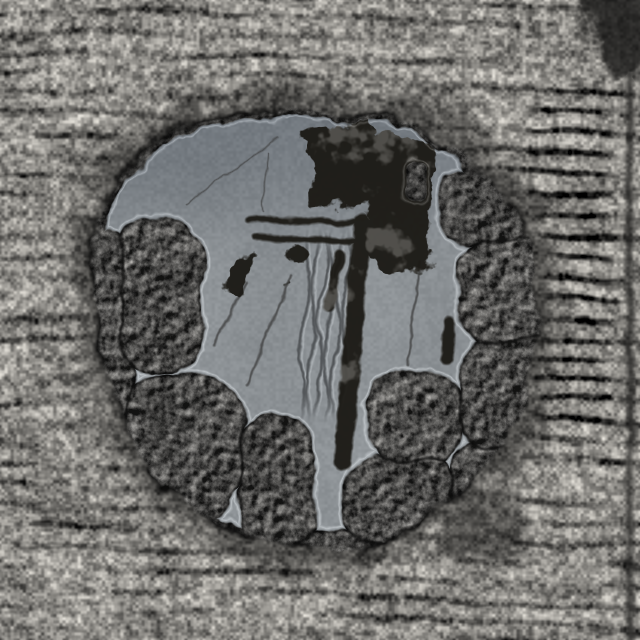
Give the GLSL for this texture, as a WebGL 1 fragment shader.

```glsl
precision highp float;
uniform vec2 u_resolution;
#define HOLE_CENTER vec2(0.5, 0.48)
#define HOLE_RADIUS 0.337
#define GROOVE_ROWS 31.0
#define GRAIN_SCALE 210.0
#define ROCK_BUMPS 85.0
#define WIRE_COUNT 6
#define DARK_TINT vec3(0.105, 0.098, 0.08)

float nearestRock = 9.0, secondRock = 9.0;

float hash(vec2 p) {
  return fract(sin(dot(p, vec2(127.1, 311.7))) * 43758.5);
}
float noise(vec2 p) {
  vec2 i = floor(p), f = fract(p);
  f = f * f * (3.0 - 2.0 * f);
  return mix(mix(hash(i), hash(i + vec2(1, 0)), f.x),
             mix(hash(i + vec2(0, 1)), hash(i + 1.0), f.x), f.y);
}
// Fractal noise centred on zero
float fbm(vec2 p) {
  float sum = 0.0, amp = 0.53;
  for (int i = 0; i < 4; i++) {
    sum += amp * (noise(p) - 0.5);
    p = mat2(1.6, 1.2, -1.2, 1.6) * p + 7.3;
    amp *= 0.5;
  }
  return sum;
}
float box(vec2 p, vec4 b, float r) {
  vec2 q = abs(p - b.xy) - b.zw + r;
  return length(max(q, 0.0)) + min(max(q.x, q.y), 0.0) - r;
}
float stroke(vec2 p, vec4 s, float w) {
  vec2 ab = s.zw - s.xy, d = p - s.xy;
  return length(d - ab * clamp(dot(d, ab) / dot(ab, ab), 0.0, 1.0)) - w;
}
float fill(float d, float soft) {
  return 1.0 - smoothstep(-soft, soft, d);
}
float holeDistance(vec2 p) {
  vec2 d = p - HOLE_CENTER, dir = d / max(length(d), 0.001);
  float upLeft = max(dot(dir, vec2(-0.74, 0.67)), 0.0);
  float upRight = max(dot(dir, vec2(0.707)), 0.0);
  return length(d) - HOLE_RADIUS - 0.058 * pow(upLeft, 6.0) - 0.022 * pow(upRight, 6.0);
}
void rock(vec2 p, float x, float y, float w, float h) {
  float d = box(p, vec4(x, y, w, h), 0.8 * min(w, h));
  secondRock = min(secondRock, max(d, nearestRock));
  nearestRock = min(nearestRock, d);
}
void layRocks(vec2 p) {
  rock(p, 0.247, 0.538, 0.071, 0.122); rock(p, 0.15, 0.46, 0.06, 0.18);
  rock(p, 0.28, 0.3, 0.105, 0.115); rock(p, 0.435, 0.225, 0.058, 0.128);
  rock(p, 0.65, 0.345, 0.075, 0.073); rock(p, 0.625, 0.215, 0.092, 0.08);
  rock(p, 0.79, 0.385, 0.075, 0.095); rock(p, 0.785, 0.545, 0.07, 0.085);
  rock(p, 0.77, 0.68, 0.08, 0.06); rock(p, 0.652, 0.712, 0.018, 0.031);
  rock(p, 0.5, 0.14, 0.13, 0.033); rock(p, 0.77, 0.25, 0.065, 0.06);
}
vec3 concrete(vec2 p, float hole) {
  float grain = 0.5 * (noise(p * GRAIN_SCALE) + noise(p * GRAIN_SCALE * 0.5 + 9.0)) - 0.5;
  float tone = 0.58 + 0.6 * grain + 0.28 * fbm(p * vec2(12, 28));
  // Broken grooves, deeper at the right
  float row = (p.y + 0.035 * p.x * p.x + 0.026 * fbm(p * vec2(7, 13))) * GROOVE_ROWS;
  float line = abs(fract(row) - 0.5);
  float gap = noise(vec2(p.x * 9.0, floor(row) * 5.7)) + 0.35 * (noise(p * 75.0) - 0.5);
  float side = fill(box(p, vec4(0.89, 0.55, 0.06, 0.3), 0.02), 0.04);
  tone -= (0.22 + 0.22 * side) * smoothstep(0.3, 0.75, gap + 0.35 * side) * smoothstep(0.24, 0.03, line);
  tone -= 0.12 * smoothstep(0.45, 0.15, line) * noise(p * vec2(20, 60));
  // Damp rim, slab joint and corner
  float ragged = fbm(p * 28.0);
  float damp = smoothstep(0.065, 0.0, hole + 0.06 * ragged);
  damp = max(damp, fill(box(p, vec4(0.75, 0.19, 0.07, 0.055), 0.04) + 0.06 * ragged, 0.02));
  tone = mix(tone, 0.25 + 0.3 * grain, 0.8 * damp);
  float corner = length(p - vec2(1.0, 0.97)) - 0.085 + 0.07 * ragged;
  float joint = abs(p.x - 0.984 - 0.012 * ragged) - 0.006;
  tone = mix(tone, 0.17 + 0.12 * grain, max(fill(corner, 0.012), 0.75 * fill(joint, 0.006)));
  return tone * vec3(1.015, 1.0, 0.965);
}
vec3 wetStone(vec2 p) {
  vec2 q = p * ROCK_BUMPS;
  float tone = 0.29 + 0.65 * (fbm(q) - fbm(q + vec2(-0.45, 0.55)));
  tone += 0.16 * (fbm(p * 16.0) + noise(p * GRAIN_SCALE) - 0.5);
  tone *= 1.0 - 0.65 * smoothstep(0.011, 0.0, secondRock - nearestRock);
  return max(tone, 0.07) * vec3(1.0, 0.99, 0.97);
}
vec3 water(vec2 p) {
  vec2 w = p + 0.012 * vec2(fbm(p * 32.0), fbm(p * 32.0 + 40.0));
  vec3 col = mix(vec3(0.55, 0.57, 0.585), vec3(0.45, 0.475, 0.5), smoothstep(0.55, 0.82, p.y));
  col += 0.07 * fbm(p * 7.0) + 0.05 * (noise(p * GRAIN_SCALE) - 0.5);
  // Rippled wires
  float span = fill(abs(p.y - 0.49) - 0.13, 0.03);
  for (int i = 0; i < WIRE_COUNT; i++) {
    float k = float(i);
    float x = w.x - 0.454 - 0.0125 * k - 0.045 * p.y - 0.005 * sin(p.y * 38.0 + k * 2.1);
    col = mix(col, vec3(0.23, 0.24, 0.25), 0.7 * span * fill(abs(x) - 0.0022, 0.002));
    col += 0.12 * span * fill(abs(x - 0.005) - 0.001, 0.002);
  }
  // Thin twigs
  float d = stroke(w, vec4(0.435, 0.785, 0.29, 0.68), 0.001);
  d = min(d, stroke(w, vec4(0.42, 0.76, 0.41, 0.67), 0.001));
  d = min(d, stroke(w, vec4(0.385, 0.56, 0.335, 0.463), 0.002));
  d = min(d, stroke(w, vec4(0.455, 0.57, 0.385, 0.4), 0.002));
  d = min(d, stroke(w, vec4(0.655, 0.59, 0.637, 0.43), 0.002));
  col = mix(col, vec3(0.24), 0.75 * fill(d, 0.002));
  // Canopy, trunk, branches and hanging leaves
  float leafy = 0.055 * fbm(p * 38.0);
  d = min(box(p, vec4(0.535, 0.74, 0.052, 0.062), 0.015), box(p, vec4(0.62, 0.685, 0.052, 0.105), 0.03));
  d = min(d, stroke(p, vec4(0.392, 0.6, 0.372, 0.55), 0.01));
  d = min(d, stroke(p, vec4(0.462, 0.6, 0.452, 0.56), 0.01)) + leafy;
  d = min(d, stroke(w, vec4(0.567, 0.65, 0.535, 0.28), 0.014));
  d = min(d, stroke(w, vec4(0.53, 0.6, 0.515, 0.52), 0.009));
  d = min(d, stroke(w, vec4(0.39, 0.657, 0.58, 0.652), 0.005));
  d = min(d, stroke(w, vec4(0.4, 0.63, 0.57, 0.622), 0.005));
  d = min(d, stroke(w, vec4(0.704, 0.5, 0.7, 0.44), 0.009));
  return mix(col, DARK_TINT + 0.2 * smoothstep(0.12, 0.25, fbm(p * 24.0 + 3.0)), 0.95 * fill(d, 0.003));
}
void main() {
  vec2 p = gl_FragCoord.xy / u_resolution, warp = vec2(fbm(p * 22.0), fbm(p * 22.0 + 50.0));
  float aa = 1.0 / u_resolution.y, hole = holeDistance(p + 0.035 * warp);
  layRocks(p + 0.025 * warp);
  float pool = max(hole + 0.009, -nearestRock);
  vec3 col = mix(concrete(p, hole), wetStone(p), fill(hole, 0.003 + aa));
  // Shadowed lip, then the pool with its bright rim
  col *= 1.0 - 0.7 * fill(abs(hole) - 0.004, 0.006) * smoothstep(0.25, 0.55, noise(p * 17.0));
  col = mix(col, water(p), fill(pool, aa));
  col *= 1.0 - 0.55 * fill(abs(pool - 0.002) - 0.001, 0.002 + aa);
  col += 0.2 * fill(abs(pool + 0.004) - 0.001, 0.001 + aa);
  gl_FragColor = vec4(clamp(col, 0.0, 1.0), 1.0);
}
```
